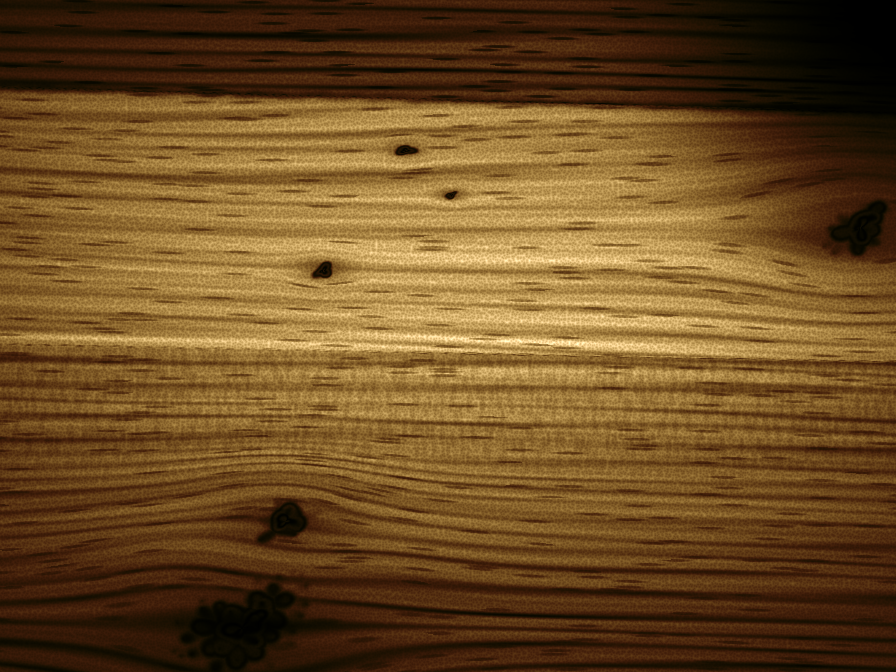
A Shadertoy shader for this texture:

```glsl
// Old pine boards under a warm spotlight: three planks with fine horizontal grain,
// dark pores and knots. Grain is layered sines bent around the knots; pores, ragged
// edges and speckle come from stretched cellular noise.

vec2 hash2(vec2 cell) {
    vec3 q = fract(cell.xyx * vec3(0.1031, 0.1030, 0.0973));
    q += dot(q, q.yzx + 33.33);
    return fract((q.xx + q.yz) * q.zy);
}

// Cellular noise: x = distance to nearest seed, y = random value of that seed
vec2 cellular(vec2 p) {
    vec2 base = floor(p), nearest = vec2(9.0, 0.0);
    for (int j = -1; j <= 1; j++)
    for (int i = -1; i <= 1; i++) {
        vec2 cell = base + vec2(i, j);
        vec2 seed = hash2(cell);
        float d = length(cell + seed - p);
        if (d < nearest.x) nearest = vec2(d, fract(seed.x * 7.3 + seed.y * 3.7));
    }
    return nearest;
}

// Thin fibres: sines of rising frequency that wander slowly along the board
float fibres(float x, float v) {
    float sum = 0.0, freq = 48.0;
    for (int i = 0; i < 6; i++) {
        float k = float(i);
        sum += sin(v * freq + 1.4 * sin(x * (2.0 + k * 1.3) + v * 19.0 + k * 2.1) + k * 1.7);
        freq *= 1.67;
    }
    return sum / 6.0;
}

// Brown ramp driven by a single brightness value
vec3 woodColour(float tone) {
    return vec3(tone, tone - 0.145 * smoothstep(0.0, 0.3, tone), 0.6 * tone * tone);
}

// Knots: centre, radius, horizontal stretch
const vec4 KNOTS[6] = vec4[6](
    vec4(0.604, 0.776, 0.008, 1.9), vec4(0.672, 0.710, 0.007, 1.3),
    vec4(0.481, 0.597, 0.012, 1.2), vec4(1.280, 0.661, 0.042, 0.9),
    vec4(0.425, 0.224, 0.032, 1.1), vec4(0.360, 0.065, 0.066, 1.2));

void mainImage(out vec4 fragColor, in vec2 fragCoord) {
    vec2 p = fragCoord / iResolution.y;
    float edge = 1.5 / iResolution.y;

    // Planks
    float topSeam = p.y - (0.870 - 0.029 * p.x);
    float midSeam = p.y - (0.488 - 0.020 * p.x);
    float top = smoothstep(-edge, edge, topSeam);
    float middle = smoothstep(-edge, edge, midSeam) * (1.0 - top);
    float bottom = 1.0 - smoothstep(0.10, 0.22, p.y);
    float lower = 1.0 - smoothstep(-edge, edge, midSeam);

    // Knots darken the wood and push the grain apart
    float ragged = cellular(p * vec2(34.0, 42.0)).x - 0.5;
    float v = p.y + 0.004 * sin(p.x * 4.0 + 1.0) + 0.02 * p.x;
    float knotShade = 0.0, halo = 0.0;
    for (int i = 0; i < 6; i++) {
        vec4 knot = KNOTS[i];
        vec2 d = p - knot.xy;
        vec2 wide = d / (knot.z * vec2(4.0, 2.4));
        v -= 0.8 * d.y * exp(-dot(wide, wide));
        vec2 q = vec2(d.x - 0.5 * d.y, d.y) / (knot.z * vec2(knot.w, 1.0));
        float r = length(q) + 0.7 * ragged + 0.12 * sin(3.0 * atan(q.y, q.x) + knot.x * 40.0);
        float heart = 0.82 + 0.15 * sin(r * 11.0);
        knotShade = max(knotShade, heart * (1.0 - smoothstep(0.55, 1.15, r)));
        vec2 smear = d / (knot.z * vec2(3.2, 1.3));
        halo = max(halo, exp(-dot(smear, smear)));
    }

    // Growth rings
    v += middle * 0.012 * sin(p.x * 3.1 + p.y * 9.0);
    float phase = v * mix(250.0, 170.0, middle) + 2.0 * sin(v * 23.0)
        + 1.2 * sin(v * 61.0 + p.x * 1.5) + 0.5 * sin(p.x * 7.0 + v * 90.0);
    float ring = pow(0.5 + 0.5 * sin(phase), 3.0);
    float patches = smoothstep(0.1, 0.9, cellular(vec2(p.x * 2.5, v * 45.0)).x);
    float contrast = 0.75 * top + 0.24 * middle + lower * mix(0.34, 0.72, bottom);
    float wood = 1.0 - contrast * ring * (0.65 + 0.5 * patches);
    wood += 0.24 * fibres(p.x, v);

    // Pores: short dark dashes, with cross ticks on the lower plank
    vec2 pore = cellular(vec2(p.x * 11.0, v * 115.0));
    float dash = (1.0 - smoothstep(0.12, 0.36, pore.x)) * step(0.68, pore.y);
    wood *= 1.0 - dash * (0.35 + 0.3 * top);
    float tick = 1.0 - smoothstep(0.1, 0.6, cellular(p * vec2(95.0, 30.0)).x);
    wood *= 1.0 - 0.12 * tick * lower * smoothstep(0.25, 0.35, p.y);

    // Seams: ragged dark line on top, bright strip above the middle joint
    float topLine = exp(-pow((topSeam + 0.004 * ragged) / 0.006, 2.0));
    wood *= 1.0 - topLine * (0.45 + 0.4 * patches);
    wood *= 1.0 + 0.22 * middle * exp(-pow((midSeam - 0.013) / 0.011, 2.0));
    wood *= 1.0 - 0.35 * exp(-pow((midSeam + 0.004) / 0.004, 2.0)) * smoothstep(0.2, 1.2, p.x);
    wood *= 1.0 - 0.45 * top - 0.08 * lower;
    wood *= (1.0 - 0.4 * halo) * (1.0 - knotShade);

    // Spotlight with a black upper right corner
    vec2 away = p - vec2(0.70, 0.57);
    float light = 0.83 * exp(-dot(away * away, vec2(0.95, 3.0)));
    light *= smoothstep(0.1, 0.55, length(p - vec2(1.38, 1.02)));

    // Fine speckle
    float speckle = cellular(p * 250.0).x - 0.45;
    float tone = light * wood * (1.0 + 0.32 * speckle);
    fragColor = vec4(clamp(woodColour(max(tone, 0.0)), 0.0, 1.0), 1.0);
}
```
